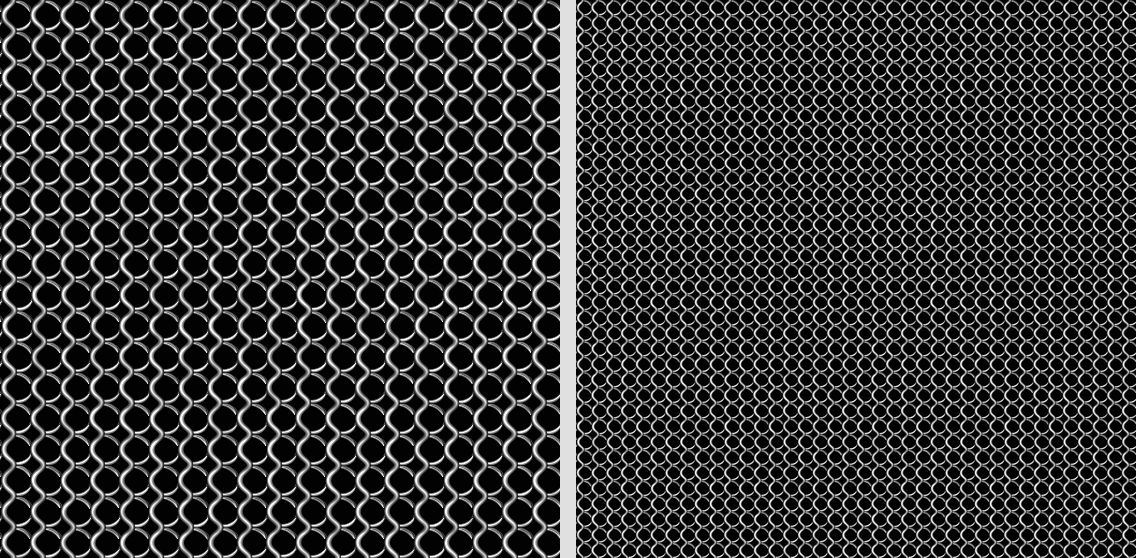
Left: one tile. Right: repeated 2 by 2.
Give the GLSL for this pattern, as a WebGL 1 fragment shader.

```glsl
precision highp float;

uniform vec2 u_resolution;

const vec2 REPEATS = vec2(19.0, 18.0);
const vec2 CELL_SIZE = vec2(1.0, 1.05);
const float TAU = 6.2831853;
const vec3 BACKDROP = vec3(0.008);
const vec3 STEEL = vec3(0.98);

vec2 gradientAt(vec2 lattice, vec2 period) {
  vec2 p = mod(lattice, period);
  float angle = TAU * fract(sin(dot(p, vec2(12.99, 78.23))) * 4375.85);
  return vec2(cos(angle), sin(angle));
}

// Gradient noise that wraps after a whole period
float wrappedNoise(vec2 p, vec2 period) {
  vec2 i = floor(p);
  vec2 f = p - i;
  vec2 s = f * f * f * (f * (f * 6.0 - 15.0) + 10.0);
  vec2 e = vec2(1.0, 0.0);
  float a = dot(gradientAt(i, period), f);
  float b = dot(gradientAt(i + e.xy, period), f - e.xy);
  float c = dot(gradientAt(i + e.yx, period), f - e.yx);
  float d = dot(gradientAt(i + e.xx, period), f - e.xx);
  return mix(mix(a, b, s.x), mix(c, d, s.x), s.y);
}

// Nearest repeat of an anchor, in cell widths
vec2 fromAnchor(vec2 cell, vec2 anchor) {
  return (fract(cell - anchor + 0.5) - 0.5) * CELL_SIZE;
}

// Round wire: t runs from -1 to 1 across its width
float wireShade(float t, float glintSide) {
  float body = clamp(1.0 - t * t, 0.0, 1.0);
  float glint = exp(-9.0 * (t - glintSide) * (t - glintSide));
  return body * (0.62 + 0.45 * glint);
}

float layOver(float below, float shade, float dist, float halfWidth, float blur) {
  return mix(below, shade, 1.0 - smoothstep(-blur, blur, dist - halfWidth));
}

// Tapered piece of a ring: x = offset across, y = position along from -1 to 1
vec2 arcCoords(vec2 p, float facing, float radius, float span) {
  vec2 axis = vec2(cos(facing), sin(facing));
  vec2 v = p + radius * axis;
  float along = atan(axis.x * v.y - axis.y * v.x, dot(axis, v));
  return vec2(length(v) - radius, along / span);
}

float addArc(float below, vec2 p, float facing, float span, float halfWidth,
             float level, float slit, float blur) {
  vec2 arc = arcCoords(p, facing, 0.48, span);
  float width = halfWidth * sqrt(max(1.0 - arc.y * arc.y, 0.0));
  float t = arc.x / max(width, 0.001);
  float shade = level * wireShade(t, -0.15);
  shade *= 1.0 - slit * exp(-14.0 * t * t) * smoothstep(0.9, 0.2, abs(arc.y));
  float inside = step(abs(arc.y), 1.0);
  return mix(below, layOver(below, shade, abs(arc.x), width, blur), inside);
}

// Winding front wire made of alternating ring sides
float addStrand(float below, vec2 cell, float halfWidth, float blur) {
  float phase = TAU * cell.y;
  float bend = phase + 0.25 * sin(phase);
  float sway = 0.16 * cos(bend);
  float slope = -0.16 * sin(bend) * TAU * (1.0 + 0.25 * cos(phase)) / CELL_SIZE.y;
  float x = fromAnchor(cell, vec2(0.3 + sway, 0.0)).x;
  float dist = x / sqrt(1.0 + slope * slope);
  float overlap = exp(-90.0 * pow(fract(cell.y + 0.62) - 0.5, 2.0));
  float level = 0.98 + 0.1 * cos(phase + 2.6) - 0.28 * overlap;
  float shade = level * wireShade(dist / halfWidth, 0.22 * cos(phase));
  return layOver(below, shade, abs(dist), halfWidth, blur);
}

void main() {
  vec2 uv = gl_FragCoord.xy / u_resolution;
  float blur = 0.6 * REPEATS.x / u_resolution.x;

  // Slight unevenness of the weave
  vec2 driftPeriod = vec2(7.0, 6.0);
  float drift = wrappedNoise(uv * driftPeriod, driftPeriod);
  vec2 cell = uv * REPEATS + 0.06 * drift * vec2(1.0, -0.7);
  float wear = wrappedNoise(uv * REPEATS * 2.0, REPEATS * 2.0);

  // Dim ring sides passing behind the strands
  float light = 0.0;
  vec2 upperBack = fromAnchor(cell, vec2(1.05, 0.7));
  vec2 lowerBack = fromAnchor(cell, vec2(1.05, 0.3));
  light = addArc(light, upperBack, 0.45, 0.55, 0.055, 0.5, 0.6, blur);
  light = addArc(light, lowerBack, -0.45, 0.55, 0.065, 0.48, 0.5, blur);

  // Crescents fanning out from each junction
  vec2 leaf = fromAnchor(cell, vec2(0.81, -0.13));
  vec2 crescent = fromAnchor(cell, vec2(0.77, 0.066));
  light = addArc(light, leaf, 1.02, 0.74, 0.08, 0.95, 0.6, blur);
  light = addArc(light, crescent, -1.25, 0.8, 0.075, 1.0, 0.0, blur);

  light = addStrand(light, cell, 0.108, blur);
  light *= 1.0 + 0.35 * wear;

  gl_FragColor = vec4(mix(BACKDROP, STEEL, clamp(light, 0.0, 1.0)), 1.0);
}
```
